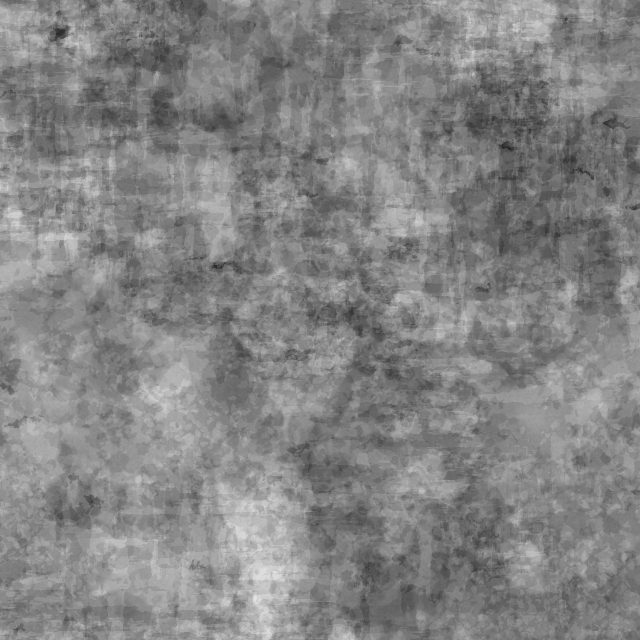
Give the GLSL for this texture, as a Shadertoy shader.

```glsl
// Weathered grey plaster: soft clouds under stacked layers of crisp, flaking
// stains made from thresholded fractal noise, with clustered round blots,
// broken horizontal and vertical brush scrapes, a few dark flecks and grain.

#define BASE_GREY 0.532
#define CLOUD_TONE 0.26
#define STAIN_LAYERS 8
#define STAIN_TONE 0.052
#define STAIN_SCALE 5.0
#define STAIN_LEVEL 0.56
#define EDGE_SOFTNESS 0.022
#define BLOT_SCALE 62.0
#define BLOT_TONE 0.06
#define SCRAPE_TONE 0.065
#define FLECK_TONE 0.13
#define GRAIN_TONE 0.035

float hash(vec2 p) {
    return fract(sin(dot(p, vec2(127.1, 311.7))) * 43758.5453);
}

float valueNoise(vec2 p) {
    vec2 cell = floor(p), f = fract(p);
    f = f * f * (3.0 - 2.0 * f);
    float low = mix(hash(cell), hash(cell + vec2(1, 0)), f.x);
    float high = mix(hash(cell + vec2(0, 1)), hash(cell + vec2(1, 1)), f.x);
    return mix(low, high, f.y);
}

// Four rotated octaves, normalised to 0..1
float fbm(vec2 p) {
    const mat2 turn = mat2(0.8, 0.6, -0.6, 0.8);
    float sum = 0.0, total = 0.0, weight = 1.0;
    for (int i = 0; i < 4; i++) {
        p = turn * p;
        sum += weight * valueNoise(p);
        total += weight;
        weight *= 0.6;
        p = p * 2.03 + 13.7;
    }
    return sum / total;
}

float cut(float value, float level) {
    return smoothstep(level - EDGE_SOFTNESS, level + EDGE_SOFTNESS, value);
}

// Flaky stains, gathered into regions by a broad mask
float stain(vec2 p, float scale, vec2 seed) {
    float region = fbm(p * 3.2 + seed.yx) - 0.5;
    return cut(fbm(p * scale + seed) + 0.9 * region, STAIN_LEVEL);
}

// Rounded blots of varied size on a jittered grid; share is the filled part
float blots(vec2 p, float share, float radius, float seed) {
    vec2 home = floor(p);
    float ink = 0.0;
    for (int y = -1; y <= 1; y++)
    for (int x = -1; x <= 1; x++) {
        vec2 cell = home + vec2(x, y);
        vec2 centre = cell + vec2(hash(cell + seed), hash(cell + seed + 5.3));
        float size = radius * (0.5 + hash(cell + seed + 9.1));
        float dist = length(p - centre);
        float present = step(hash(cell + seed + 2.7), share);
        ink = max(ink, present * (1.0 - smoothstep(size - 0.1, size + 0.1, dist)));
    }
    return ink;
}

// Stretched strokes, broken up by fine noise and confined to some regions
float scrape(vec2 p, vec2 stretch, vec2 seed) {
    float region = fbm(p * 3.0 + seed) + 0.1 * smoothstep(0.35, 0.7, p.y);
    float stroke = fbm(p * stretch + seed);
    float breaks = fbm(p * 48.0 + seed.yx);
    float zone = smoothstep(0.5, 0.64, region);
    return zone * cut(stroke + 0.45 * (breaks - 0.5), 0.53);
}

void mainImage(out vec4 fragColor, in vec2 fragCoord) {
    vec2 p = fragCoord / iResolution.y;
    float grey = BASE_GREY + CLOUD_TONE * (fbm(p * 4.0 + 31.0) - 0.5);

    // Alternate light and dark stains from broad to fine
    for (int i = 0; i < STAIN_LAYERS; i++) {
        float k = float(i);
        float tone = i % 2 == 0 ? -STAIN_TONE : STAIN_TONE;
        grey += tone * stain(p, STAIN_SCALE * pow(1.3, k), vec2(17.3, 9.1) * (k + 1.0));
    }

    // Clusters of dark and light blots with wobbling outlines
    vec2 wobble = vec2(fbm(p * 60.0), fbm(p * 60.0 + 40.0)) - 0.5;
    vec2 q = p * BLOT_SCALE + 1.6 * wobble;
    float darkShare = smoothstep(0.5, 0.72, fbm(p * 4.0 + 71.0));
    float lightShare = smoothstep(0.5, 0.72, fbm(p * 4.0 + 93.0));
    grey -= BLOT_TONE * blots(q, darkShare, 0.42, 3.0);
    grey += BLOT_TONE * blots(q * 1.25, lightShare, 0.42, 23.0);

    // Brush scrapes along both axes
    grey += SCRAPE_TONE * scrape(p, vec2(7.0, 60.0), vec2(11.0, 47.0));
    grey -= SCRAPE_TONE * scrape(p, vec2(9.0, 48.0), vec2(83.0, 29.0));
    grey += SCRAPE_TONE * scrape(p, vec2(55.0, 8.0), vec2(37.0, 61.0));
    grey -= SCRAPE_TONE * scrape(p, vec2(36.0, 6.0), vec2(59.0, 19.0));

    // Sparse flat flecks and fine grain
    grey -= FLECK_TONE * blots(p * vec2(26.0, 60.0) + 2.0 * wobble, 0.012, 0.35, 51.0);
    grey += GRAIN_TONE * (valueNoise(p * 380.0) - 0.5);
    grey += GRAIN_TONE * (fbm(p * 90.0 + 7.0) - 0.5);

    fragColor = vec4(vec3(clamp(grey, 0.0, 1.0)), 1.0);
}
```
